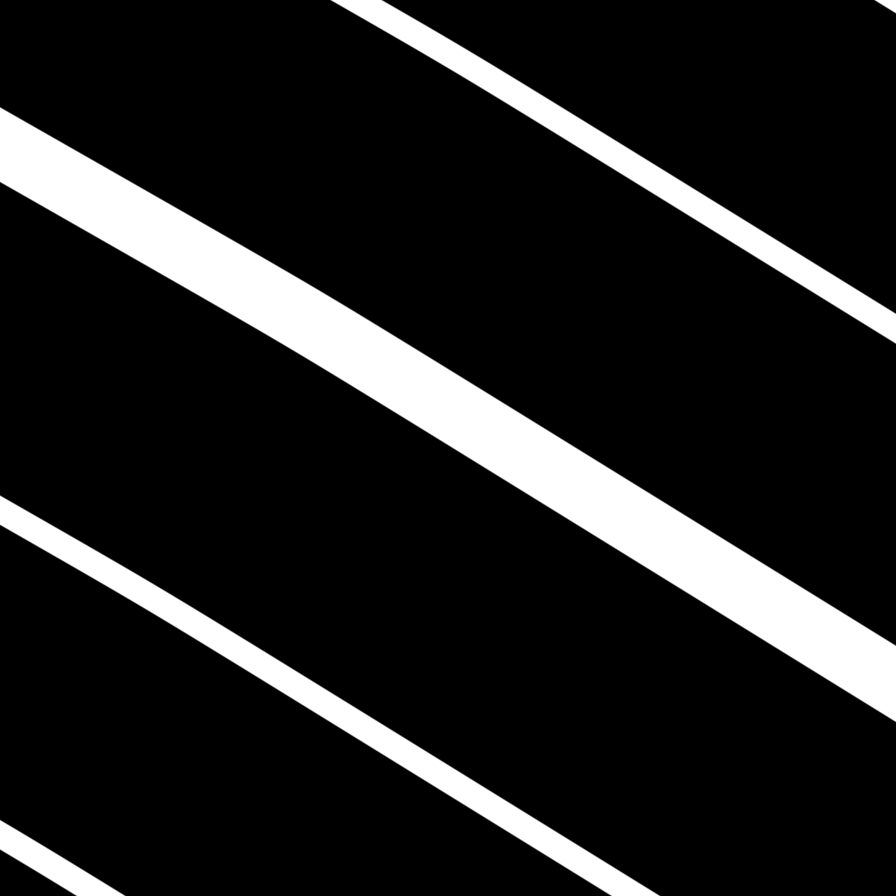
A WebGL 2 fragment shader for this pattern:

```glsl
#version 300 es
precision highp float;
// Diagonal white stripes on black: one broad band flanked by evenly spaced
// thin lines. Coordinates are rotated along the stripes and bent slightly,
// then the thin lines come from a mirrored, repeated distance.

uniform vec2 u_resolution;
out vec4 fragColor;

const vec3 BACKGROUND = vec3(0.0);
const vec3 STRIPE = vec3(1.0);

const float ANGLE = 0.518;             // downward tilt in radians
const float BEND_START = 0.475;        // distance along the stripes
const float BEND_SLOPE = 0.036;        // extra slope past the bend
const float BEND_SOFTNESS = 0.08;

const float BAND_CENTER = 0.1401;      // measured across the stripes
const float BAND_HALF_WIDTH = 0.0362;
const float LINE_HALF_WIDTH = 0.0142;
const float MIRROR_SHIFT = 0.0085;     // thin lines sit slightly off the band
const float FIRST_LINE = 0.3458;       // mirror axis to nearest thin line
const float LINE_SPACING = 0.3138;
const float EDGE_SOFTNESS = 0.0011;

// Rises smoothly from zero to a unit slope around x = 0.
float softRamp(float x, float width) {
    return 0.5 * (x + sqrt(x * x + width * width));
}

// x runs along the stripes, y across them.
vec2 stripeSpace(vec2 p) {
    float c = cos(ANGLE);
    float s = sin(ANGLE);
    vec2 q = vec2(c * p.x + s * p.y, c * p.y - s * p.x);
    q.y -= BEND_SLOPE * softRamp(q.x - BEND_START, BEND_SOFTNESS);
    return q;
}

// Signed distance to the nearest stripe, negative inside.
float stripeDistance(float across) {
    float band = abs(across) - BAND_HALF_WIDTH;

    // Mirror about the band, then repeat outward from the first thin line.
    float outward = abs(across - MIRROR_SHIFT) - FIRST_LINE;
    float index = max(floor(outward / LINE_SPACING + 0.5), 0.0);
    float line = abs(outward - index * LINE_SPACING) - LINE_HALF_WIDTH;
    return min(band, line);
}

void main() {
    vec2 p = gl_FragCoord.xy / u_resolution;
    p.y = 1.0 - p.y;                   // measure downward from the top

    float dist = stripeDistance(stripeSpace(p).y - BAND_CENTER);
    float soft = max(EDGE_SOFTNESS, 0.6 / min(u_resolution.x, u_resolution.y));
    float coverage = 1.0 - smoothstep(-soft, soft, dist);
    fragColor = vec4(mix(BACKGROUND, STRIPE, coverage), 1.0);
}
```
